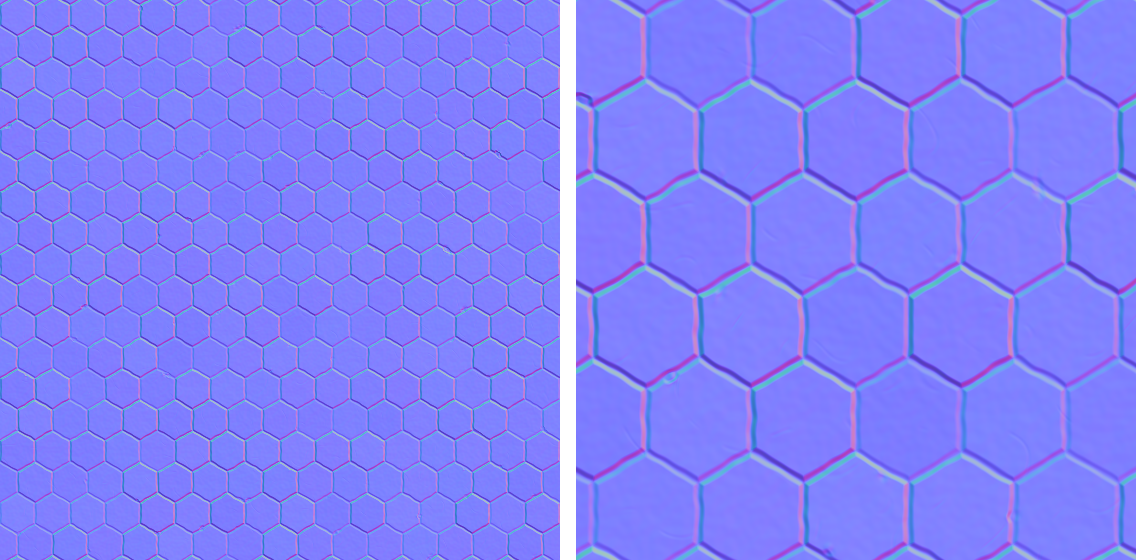
Left, the full canvas; right, a detail of the centre.
Reproduce this texture map procedurally as a WebGL 1 fragment shader.

```glsl
precision highp float;

uniform vec2 u_resolution;

const float COLUMNS = 16.0;          // tiles across
const float ROWS = 18.0;             // tile rows, even so that the stagger wraps
const float ROW_PITCH = 0.8660254;   // row spacing in tile widths
const float GAP = 0.004;             // lengths below are in tile widths
const float BEVEL = 0.046;
const float DEPTH_MIN = 0.014;
const float DEPTH_MAX = 0.066;
const float WOBBLE = 0.022;
const float WOBBLE_FREQ = 80.0;
const float CHIP_FREQ = 32.0;
const float CHIP_REACH = 0.15;
const float CHIP_BITE = 0.06;
const float CHIP_ROUGHNESS = 0.045;
const float GRAIN_FREQ = 160.0;
const float GRAIN = 0.0028;
const float SWELL_FREQ = 56.0;
const float SWELL = 0.005;
const float SCRATCH_FREQ = 22.0;
const float SCRATCH_DEPTH = 0.0022;
const float TILT = 0.09;             // random lean of each tile
const float SOFTEN = 0.7;            // flattening of the final slope
const float STEP = 0.00095;          // half width of the slope sample

vec2 hash2(vec2 p) {
  vec3 a = fract(p.xyx * vec3(0.1031, 0.1030, 0.0973));
  a += dot(a, a.yzx + 33.33);
  return fract((a.xx + a.yz) * a.zy);
}

float cornerSlope(vec2 corner, vec2 offset, float period, float seed) {
  float angle = 6.2831853 * hash2(mod(corner, period) + seed).x;
  return dot(vec2(cos(angle), sin(angle)), offset);
}

// Gradient noise that wraps over the unit square
float noise(vec2 uv, float period, float seed) {
  vec2 p = uv * period;
  vec2 i = floor(p);
  vec2 f = p - i;
  vec2 w = f * f * f * (f * (f * 6.0 - 15.0) + 10.0);
  vec2 x = vec2(1.0, 0.0);
  float low = mix(cornerSlope(i, f, period, seed),
                  cornerSlope(i + x, f - x, period, seed), w.x);
  float high = mix(cornerSlope(i + x.yx, f - x.yx, period, seed),
                   cornerSlope(i + 1.0, f - 1.0, period, seed), w.x);
  return mix(low, high, w.y);
}

vec2 tileScale() {
  return vec2(COLUMNS, ROWS * ROW_PITCH);
}

// Staggered hexagons: xy = wrapped tile index, z = distance to the border
vec3 hexTile(vec2 uv) {
  vec2 wobble = vec2(noise(uv, WOBBLE_FREQ, 11.0), noise(uv, WOBBLE_FREQ, 47.0));
  vec2 p = uv * tileScale() + WOBBLE * wobble - vec2(0.0, 0.5 * ROW_PITCH);
  vec2 pitch = vec2(1.0, 2.0 * ROW_PITCH);
  vec2 a = p - pitch * floor(p / pitch + 0.5);
  vec2 b = p - pitch * (floor(p / pitch) + 0.5);
  vec2 local = dot(a, a) < dot(b, b) ? a : b;
  vec2 index = floor((p - local) / vec2(0.5, ROW_PITCH) + 0.5);
  vec2 side = abs(local);
  float border = 0.5 - max(side.x, dot(side, vec2(0.5, ROW_PITCH)));
  return vec3(mod(index, vec2(2.0 * COLUMNS, ROWS)), border);
}

float height(vec2 uv) {
  vec3 tile = hexTile(uv);
  float grain = noise(uv, GRAIN_FREQ, 5.0);

  // Sparse chips that bite into the borders
  float chip = smoothstep(0.40, 0.54, noise(uv, CHIP_FREQ, 71.0));
  chip *= 1.0 - smoothstep(0.25 * CHIP_REACH, CHIP_REACH, tile.z);
  float border = tile.z - chip * CHIP_BITE * (0.8 + grain);

  // Bevel up from the groove to the height of this tile
  float depth = mix(DEPTH_MIN, DEPTH_MAX, hash2(tile.xy + 3.0).x);
  float h = depth * smoothstep(GAP, GAP + BEVEL, border);

  // Worn surface
  h += grain * (GRAIN + chip * CHIP_ROUGHNESS);
  float swell = noise(uv, SWELL_FREQ, 29.0);
  h += SWELL * swell;
  float line = 1.0 - smoothstep(0.0, 0.035, abs(noise(uv, SCRATCH_FREQ, 83.0)));
  return h - SCRATCH_DEPTH * line * smoothstep(0.0, 0.3, swell);
}

void main() {
  vec2 uv = gl_FragCoord.xy / u_resolution;
  vec2 e = vec2(STEP, 0.0);
  vec2 slope = vec2(height(uv + e.xy) - height(uv - e.xy),
                    height(uv + e.yx) - height(uv - e.yx));
  slope /= 2.0 * STEP * tileScale();

  vec3 tile = hexTile(uv);
  vec2 lean = hash2(tile.xy + 57.0) - 0.5;
  slope += TILT * lean * smoothstep(0.0, BEVEL, tile.z);

  // Encode the surface normal as colour
  vec3 normal = normalize(vec3(-slope, 1.0));
  normal.xy *= SOFTEN;
  gl_FragColor = vec4(normal * 0.5 + 0.5, 1.0);
}
```
